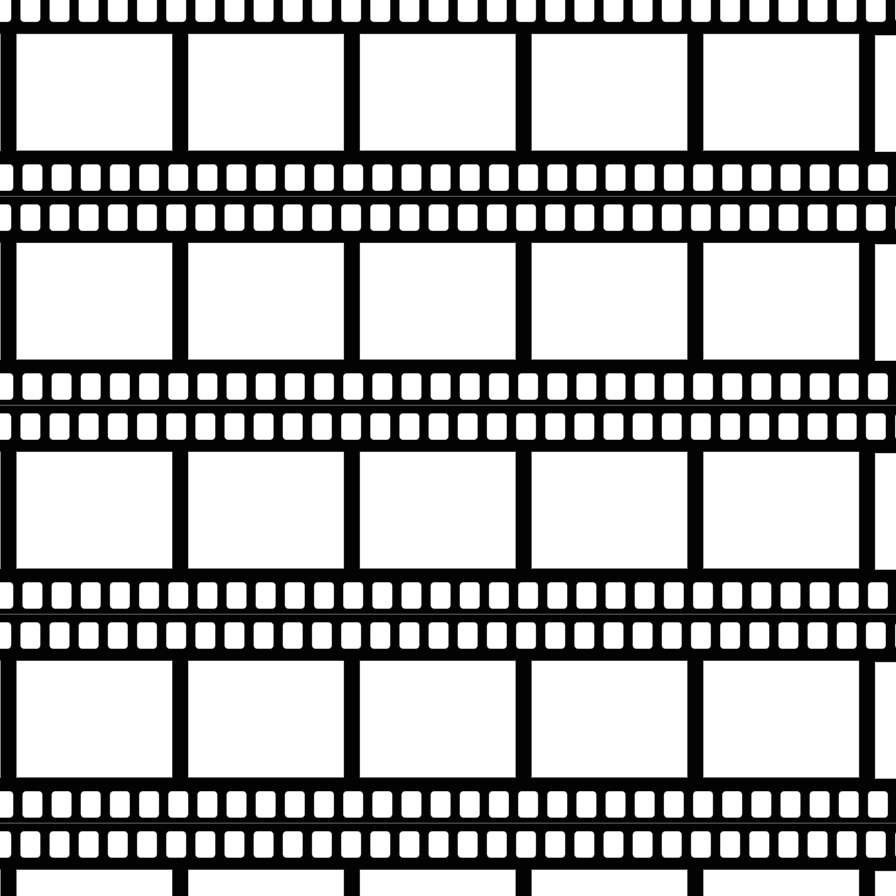
Give the GLSL for this pattern, as a Shadertoy shader.

```glsl
// Stacked horizontal film strips: blank frames between rows of rounded sprocket holes.
#define STRIP_PITCH 0.2332
#define STRIP_SEAM 0.4523
#define SEAM_HALF_WIDTH 0.0006
#define FRAME_PITCH 0.19164
#define FRAME_CENTER vec2(0.1053, 0.1171)
#define FRAME_HALF vec2(0.0869, 0.0651)
#define HOLE_PITCH 0.03254
#define HOLE_HALF vec2(0.0111, 0.0148)
#define HOLE_RADIUS 0.0043
#define UPPER_HOLE vec2(0.0339, 0.0238)
#define LOWER_HOLE vec2(0.0362, 0.2123)
#define SPLICE_DROP 0.0014

const vec3 FILM_BLACK = vec3(0.01);
const vec3 SEAM_GREY = vec3(0.36);
const vec3 PAPER_WHITE = vec3(1.0);

// Signed distance to a box with rounded corners
float roundedBox(vec2 p, vec2 halfSize, float radius) {
    vec2 q = abs(p) - halfSize + radius;
    return length(max(q, 0.0)) + min(max(q.x, q.y), 0.0) - radius;
}

// Offset to the nearest of evenly spaced centers
float repeatCentered(float x, float pitch) {
    return (fract(x / pitch + 0.5) - 0.5) * pitch;
}

float holeRow(vec2 p, vec2 center) {
    p -= center;
    p.x = repeatCentered(p.x, HOLE_PITCH);
    return roundedBox(p, HOLE_HALF, HOLE_RADIUS);
}

float frameRow(vec2 p) {
    p -= FRAME_CENTER;
    float column = floor(p.x / FRAME_PITCH + 0.5);
    p.x = repeatCentered(p.x, FRAME_PITCH);
    // The last, cut-off frame sits slightly lower
    p.y -= SPLICE_DROP * step(4.5, column);
    return roundedBox(p, FRAME_HALF, 0.0);
}

float coverage(float dist, float pixel) {
    return clamp(0.5 - dist / pixel, 0.0, 1.0);
}

void mainImage(out vec4 fragColor, in vec2 fragCoord) {
    vec2 uv = fragCoord / iResolution.xy;
    float pixel = 1.0 / min(iResolution.x, iResolution.y);

    // Strip space: y runs downward from the seam above each strip
    float fromSeam = 1.0 - uv.y - STRIP_SEAM;
    vec2 p = vec2(uv.x, fract(fromSeam / STRIP_PITCH) * STRIP_PITCH);

    // Fine line where neighbouring strips meet
    float seam = abs(repeatCentered(fromSeam, STRIP_PITCH)) - SEAM_HALF_WIDTH;
    vec3 color = mix(FILM_BLACK, SEAM_GREY, coverage(seam, pixel));

    // Openings in the film
    float openings = min(holeRow(p, UPPER_HOLE), holeRow(p, LOWER_HOLE));
    openings = min(openings, frameRow(p));
    color = mix(color, PAPER_WHITE, coverage(openings, pixel * 1.3));

    fragColor = vec4(color, 1.0);
}
```
